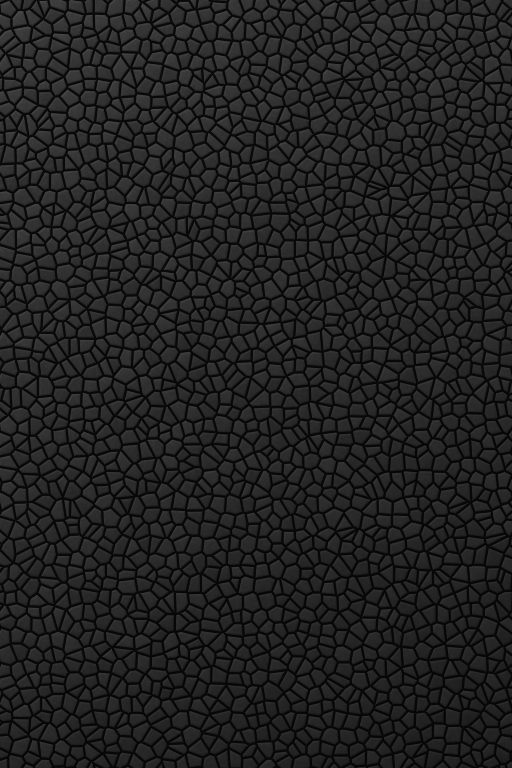
Reproduce this texture procedurally as a Shadertoy shader.

```glsl
// Black embossed leather: irregular pebbled cells split by dark grooves.

const float CELLS_ACROSS = 38.0;
const float GROOVE_HALF_WIDTH = 0.085;
const vec3 GROOVE_COLOR = vec3(0.033);
const vec3 FACE_LIT = vec3(0.218);
const vec3 FACE_DIM = vec3(0.128);
const vec2 LIGHT_DIR = vec2(-0.45, 0.89);

float hash(vec2 p) {
    return fract(sin(dot(p, vec2(127.1, 311.7))) * 43758.55);
}

vec2 hash2(vec2 p) {
    return vec2(hash(p), hash(p + vec2(37.2, 17.9)));
}

float valueNoise(vec2 p) {
    vec2 cell = floor(p);
    vec2 f = fract(p);
    f = f * f * (3.0 - 2.0 * f);
    float low = mix(hash(cell), hash(cell + vec2(1, 0)), f.x);
    float high = mix(hash(cell + vec2(0, 1)), hash(cell + vec2(1, 1)), f.x);
    return mix(low, high, f.y);
}

// Vector from p to the seed point of a grid cell.
vec2 toSeed(vec2 p, vec2 cell, float jitter) {
    return cell + 0.5 + jitter * (hash2(cell) - 0.5) - p;
}

// Finds the nearest seed; returns its offset (xy) and its grid cell (zw).
vec4 nearestSeed(vec2 p, float jitter) {
    vec4 best = vec4(0.0);
    float bestDist = 1e5;
    for (int y = -2; y <= 2; y++) {
        for (int x = -2; x <= 2; x++) {
            vec2 cell = floor(p) + vec2(x, y);
            vec2 offset = toSeed(p, cell, jitter);
            float d = dot(offset, offset);
            if (d < bestDist) {
                bestDist = d;
                best = vec4(offset, cell);
            }
        }
    }
    return best;
}

// Returns the outward normal of the closest border (xy) and its distance (z).
vec3 nearestBorder(vec2 p, vec4 seed, float jitter) {
    vec3 border = vec3(0.0, 0.0, 1e5);
    for (int y = -2; y <= 2; y++) {
        for (int x = -2; x <= 2; x++) {
            vec2 cell = seed.zw + vec2(x, y);
            vec2 offset = toSeed(p, cell, jitter);
            vec2 across = offset - seed.xy;
            if (dot(across, across) > 1e-5) {
                vec2 normal = normalize(across);
                float d = dot(0.5 * (offset + seed.xy), normal);
                if (d < border.z) border = vec3(normal, d);
            }
        }
    }
    return border;
}

void mainImage(out vec4 fragColor, in vec2 fragCoord) {
    vec2 uv = fragCoord / iResolution.xy;
    vec2 p = fragCoord / iResolution.x * CELLS_ACROSS;
    float pixel = CELLS_ACROSS / iResolution.x;
    float jitter = 0.98;

    vec4 seed = nearestSeed(p, jitter);
    vec3 border = nearestBorder(p, seed, jitter);
    float facing = dot(border.xy, LIGHT_DIR);

    // Broad light falling off from the upper left
    float falloff = 0.3 * uv.x + 0.7 * (1.0 - uv.y);
    vec3 face = mix(FACE_LIT, FACE_DIM, falloff);

    // Tilt of each face, tone per cell and fine grain
    float tilt = dot(-seed.xy, LIGHT_DIR);
    float tone = hash(seed.zw + 5.3) - 0.5;
    float grain = valueNoise(p * 5.0) - 0.5;
    face *= 1.0 + 0.12 * tilt + 0.14 * tone + 0.12 * grain;

    // Beveled rim: bright toward the light, shaded away from it
    float inset = border.z - GROOVE_HALF_WIDTH;
    float rim = 1.0 - smoothstep(0.03, 0.17, inset);
    face *= 1.0 + rim * (0.24 * facing - 0.04);

    // Grooves, a little wider on the shaded side
    float edge = inset + 0.018 * facing;
    float soft = max(0.6 * pixel, 0.015);
    float cover = smoothstep(-soft, soft, edge);
    vec3 groove = GROOVE_COLOR * mix(1.15, 0.75, falloff);
    fragColor = vec4(mix(groove, face, cover), 1.0);
}
```
